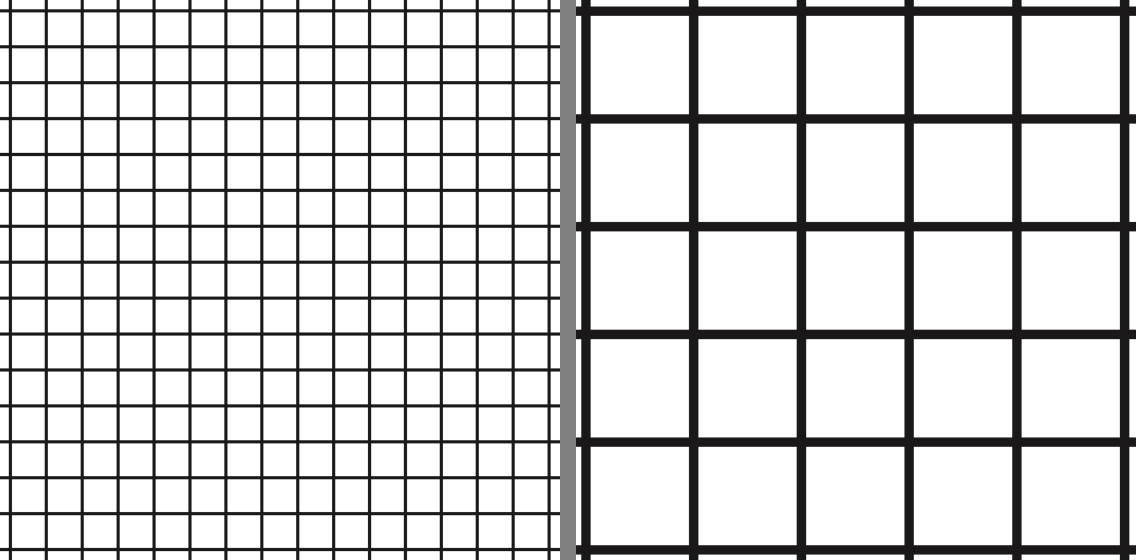
Left: the whole. Right: its middle third, enlarged.
This pattern is drawn by a three.js fragment shader. Its source:

```glsl
// Square grid of thin near-black lines on a white ground.
varying vec2 vUv;

const vec3 PAPER = vec3(1.0);
const vec3 INK = vec3(0.105, 0.095, 0.1);
const float SPACING = 0.06413;                    // distance between line centres
const float LINE_WIDTH = 0.0056;
const vec2 FIRST_LINE = vec2(0.0186, 0.0187);     // centre of the lowest line on each axis

// Distance on each axis to the centre of the nearest repeated line.
vec2 distanceToLines(vec2 p, vec2 origin, float spacing) {
  return abs(fract((p - origin) / spacing + 0.5) - 0.5) * spacing;
}

// Share of a sample of the given size that a line covers, on each axis.
vec2 lineCoverage(vec2 dist, float width, vec2 sampleSize) {
  return clamp((0.5 * width - dist) / sampleSize + 0.5, 0.0, 1.0);
}

// Union of the vertical and horizontal line families.
float gridMask(vec2 p, vec2 origin, float spacing, float width, vec2 sampleSize) {
  vec2 cover = lineCoverage(distanceToLines(p, origin, spacing), width, sampleSize);
  return 1.0 - (1.0 - cover.x) * (1.0 - cover.y);
}

void main() {
  // Slightly over one sample wide, for soft edges at any size.
  vec2 sampleSize = max(fwidth(vUv) * 1.15, vec2(0.00001));
  float ink = gridMask(vUv, FIRST_LINE, SPACING, LINE_WIDTH, sampleSize);
  gl_FragColor = vec4(mix(PAPER, INK, ink), 1.0);
}
```
